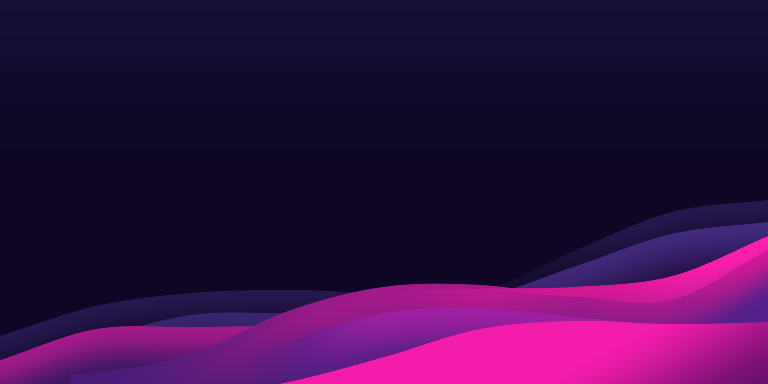
Give the GLSL for this background, as a Shadertoy shader.

```glsl
#define NIGHT     vec3(0.053, 0.025, 0.140)
#define NIGHT_TOP vec3(0.090, 0.055, 0.215)
#define NAVY      vec3(0.165, 0.105, 0.335)
#define INDIGO    vec3(0.255, 0.165, 0.490)
#define PLUM      vec3(0.270, 0.105, 0.450)
#define VIOLET    vec3(0.620, 0.125, 0.630)
#define MAGENTA   vec3(0.640, 0.100, 0.540)
#define PINK      vec3(0.955, 0.110, 0.670)
#define HOT_PINK  vec3(1.000, 0.120, 0.680)
#define SHADE     vec3(0.400, 0.060, 0.420)

const int SPANS = 8;

// Smooth cubic curve through evenly spaced heights
float crest(float x, float h[9]) {
    float s = clamp(x, 0.0, 1.0) * float(SPANS);
    int i = min(int(s), SPANS - 1);
    float t = s - float(i);
    float b = h[i];
    float c = h[i + 1];
    float a = i > 0 ? h[max(i - 1, 0)] : 2.0 * b - c;
    float d = i < SPANS - 1 ? h[min(i + 2, SPANS)] : 2.0 * c - b;
    return b + 0.5 * t * (c - a + t * (2.0 * a - 5.0 * b + 4.0 * c - d
         + t * (3.0 * (b - c) + d - a)));
}

// Fills below a crest, fading from its rim colour to its base colour
vec3 wave(vec3 under, float depth, vec3 rim, vec3 base, float fade, float alpha) {
    float edge = smoothstep(-0.5, 0.5, depth * iResolution.y);
    vec3 fill = mix(rim, base, smoothstep(0.0, fade, depth));
    return mix(under, fill, edge * alpha);
}

void mainImage(out vec4 fragColor, in vec2 fragCoord) {
    vec2 uv = fragCoord / iResolution.xy;
    float x = uv.x;
    float y = uv.y;

    // Night sky
    vec3 col = mix(NIGHT, NIGHT_TOP, smoothstep(0.55, 1.05, y));

    // Distant navy and indigo ridges
    float depth = crest(x, float[9](0.125, 0.203, 0.237, 0.245, 0.237,
                                    0.242, 0.349, 0.448, 0.479)) - y;
    float reveal = 1.0 - smoothstep(0.42, 0.52, x) * (1.0 - smoothstep(0.66, 0.86, x));
    col = wave(col, depth, mix(NIGHT, NAVY, 0.25 + 0.6 * reveal), NIGHT, 0.13, 1.0);

    depth = crest(x, float[9](0.010, 0.115, 0.180, 0.185, 0.193,
                              0.224, 0.307, 0.391, 0.422)) - y;
    col = wave(col, depth, INDIGO * (0.82 + 0.18 * x), mix(NIGHT, PLUM, 0.4), 0.14, 1.0);

    // Left magenta hill
    depth = crest(x, float[9](0.062, 0.143, 0.148, 0.148, 0.120,
                              0.100, 0.100, 0.100, 0.100)) - y;
    col = wave(col, depth, MAGENTA, PLUM * 0.85, 0.13, 1.0);

    // Broad swell, starting at a soft vertical edge
    depth = crest(x, float[9](0.020, 0.031, 0.078, 0.190, 0.253,
                              0.258, 0.227, 0.215, 0.300)) - y;
    vec3 rim = mix(PLUM * 1.05, MAGENTA, smoothstep(0.12, 0.50, x));
    float start = smoothstep(-0.5, 0.5, (x - 0.092) * iResolution.x);
    col = wave(col, depth, rim, PLUM, 0.23, start);

    // Bright band rising to the right
    depth = crest(x, float[9](-0.050, 0.000, 0.060, 0.165, 0.237,
                              0.248, 0.253, 0.281, 0.385)) - y;
    rim = mix(MAGENTA, PINK * 0.86, smoothstep(0.45, 0.75, x));
    rim = mix(rim, HOT_PINK, smoothstep(0.75, 0.98, x));
    col = wave(col, depth, rim, PLUM * 1.15, 0.20, smoothstep(0.25, 0.65, x));

    // Purple fold beneath the band
    depth = crest(x, float[9](0.000, 0.000, 0.050, 0.150, 0.220,
                              0.242, 0.227, 0.219, 0.349)) - y;
    rim = mix(MAGENTA, PINK * 0.85, smoothstep(0.88, 1.0, x));
    col = wave(col, depth, rim, PLUM * 1.2, 0.14, 0.9 * smoothstep(0.58, 0.76, x));

    // Violet mound
    depth = crest(x, float[9](-0.100, -0.050, 0.030, 0.110, 0.185,
                              0.198, 0.174, 0.150, 0.120)) - y;
    rim = mix(PLUM * 1.2, VIOLET, smoothstep(0.33, 0.52, x));
    col = wave(col, depth, rim, PLUM * 1.1, 0.16, smoothstep(0.30, 0.45, x));

    // Foreground pink, shaded toward the lower right corner
    depth = crest(x, float[9](-0.100, -0.060, -0.035, 0.005, 0.070,
                              0.143, 0.164, 0.156, 0.161)) - y;
    float corner = smoothstep(0.74, 1.06, x - 0.9 * (y - 0.05));
    vec3 front = mix(PINK, SHADE, corner);
    col = wave(col, depth, front, front, 0.1, 1.0);

    fragColor = vec4(col, 1.0);
}
```
